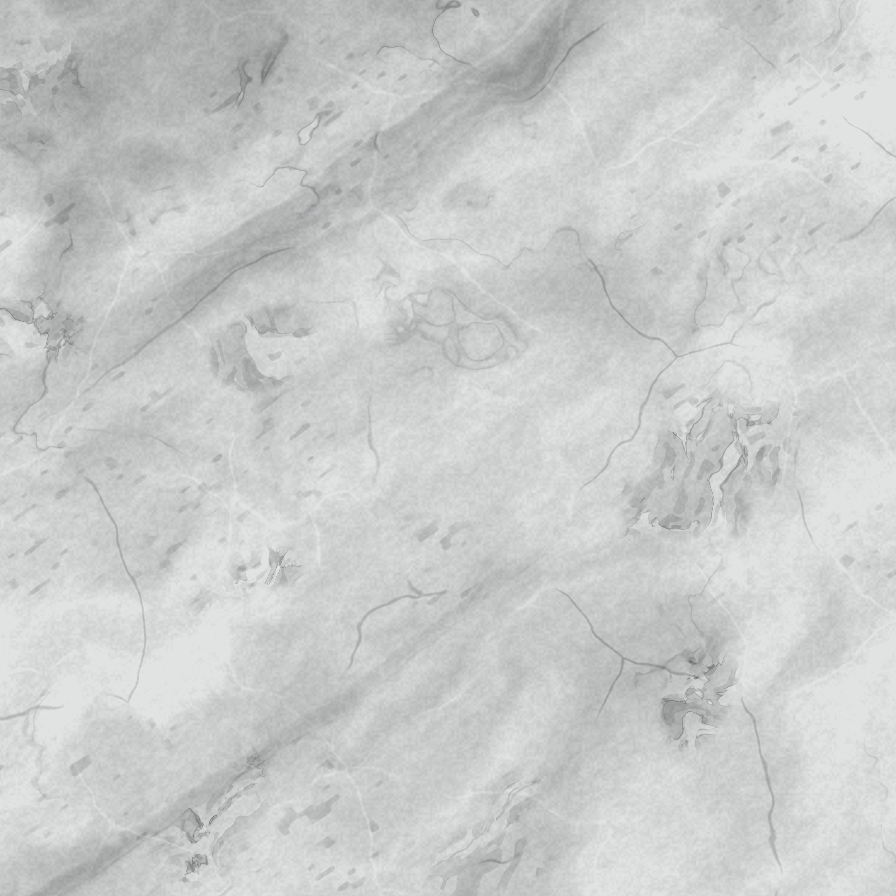
This texture is drawn by a Shadertoy shader. Its source:

```glsl
#define BASE_TONE 0.832
#define CLOUD_DEPTH 0.30
#define BAND_DEPTH 0.13
#define BAND_WIDTH 0.042
#define BAND_SPACING 0.56
#define PATCH_COUNT 9
#define PATCH_DEPTH 0.075
#define CRACK_WIDTH 0.0026
#define GRAIN 0.05
#define TINT vec3(-0.006, 0.0, 0.001)

const vec2 GRAIN_DIR = vec2(0.81, 0.586);

float hash(vec2 p) {
    vec3 q = fract(p.xyx * 0.1031);
    q += dot(q, q.yzx + 33.33);
    return fract((q.x + q.y) * q.z);
}

float noise(vec2 p) {
    vec2 i = floor(p), f = fract(p);
    f = f * f * f * (f * (f * 6.0 - 15.0) + 10.0);
    vec2 e = vec2(0.0, 1.0);
    return mix(mix(hash(i), hash(i + e.yx), f.x),
               mix(hash(i + e.xy), hash(i + e.yy), f.x), f.y);
}

float fbm(vec2 p) {
    float sum = 0.0, amp = 0.5;
    for (int i = 0; i < 5; i++) {
        sum += amp * noise(p);
        p = mat2(1.6, 1.2, -1.2, 1.6) * p + 17.3;
        amp *= 0.5;
    }
    return sum / 0.97;
}

float fadeOut(float near, float far, float x) {
    return 1.0 - smoothstep(near, far, x);
}

// Distance to the nearest border between scattered cells
float cellBorder(vec2 p) {
    vec2 cell = floor(p), first = vec2(9.0), second = vec2(9.0);
    for (int y = -1; y <= 1; y++)
    for (int x = -1; x <= 1; x++) {
        vec2 c = cell + vec2(x, y);
        vec2 r = c + vec2(hash(c), hash(c + 71.7)) - p;
        if (dot(r, r) < dot(first, first)) { second = first; first = r; }
        else if (dot(r, r) < dot(second, second)) second = r;
    }
    return dot(0.5 * (first + second), normalize(second - first));
}

// Coverage of the ragged broken patches
float patches(vec2 p, float ragged) {
    float cover = 0.0;
    for (int i = 1; i <= PATCH_COUNT; i++) {
        float k = float(i);
        vec2 center = fract(0.5 + k * vec2(0.7549, 0.5698));
        float size = mix(0.042, 0.105, 0.5 + 0.5 * cos((k - 1.0) * 1.0472));
        float angle = 0.65 + 0.5 * sin(k * 2.4);
        vec2 dir = vec2(cos(angle), sin(angle)), r = p - center;
        vec2 local = vec2(dot(r, dir), dot(r, vec2(-dir.y, dir.x)) * 1.6);
        cover = max(cover, fadeOut(0.45, 1.05, length(local) / size + ragged));
    }
    return cover;
}

void mainImage(out vec4 fragColor, in vec2 fragCoord) {
    vec2 p = fragCoord / iResolution.y;
    vec2 q = vec2(dot(p, GRAIN_DIR), dot(p, vec2(-GRAIN_DIR.y, GRAIN_DIR.x)));
    vec2 warp = vec2(fbm(p * 5.0 + 3.1), fbm(p * 5.0 + 41.7)) - 0.5;
    float side = p.y - (0.54 + 0.57 * p.x + 0.18 * p.x * p.x);

    // Soft diagonal clouds, darker towards the upper left
    float cloud = fbm(q * vec2(3.2, 6.5) + warp * 1.5 + 8.0);
    float wisp = fbm(q * vec2(9.0, 26.0) + warp * 4.0);
    float gloom = smoothstep(-0.22, 0.2, side);
    float corner = fadeOut(0.05, 0.38, length(p - vec2(0.1, 1.0)) + warp.x * 0.5);
    float tone = BASE_TONE - CLOUD_DEPTH * (cloud - 0.5) - 0.11 * (wisp - 0.5);
    tone -= gloom * (0.035 + 0.16 * (fbm(p * 11.0 + warp * 3.0) - 0.5));
    tone -= corner * 0.07;

    // Streaked main band and its faint parallel companion
    for (int i = 0; i < 2; i++) {
        float k = float(i);
        float width = BAND_WIDTH * mix(1.0, 0.35, k);
        float d = side + k * BAND_SPACING + warp.y * mix(0.09, 0.05, k);
        float streak = fbm(vec2(q.x * 6.0, d * 48.0) + warp * 2.0);
        float reach = mix(mix(0.55, 1.15, smoothstep(0.0, 0.5, p.x)),
                          0.5 * fadeOut(0.45, 0.75, p.x), k);
        tone -= BAND_DEPTH * reach * exp(-d * d / (width * width)) * (0.15 + 1.7 * streak);
        tone += 0.045 * reach * fadeOut(0.001, 0.006, abs(d - width * 1.1));
        tone -= 0.11 * reach * fadeOut(0.0006, 0.003, abs(d + width * 0.7))
              * smoothstep(0.4, 0.65, streak);
    }

    // Broken patches: pale flakes with dark torn outlines
    float cover = patches(p, (fbm(p * 10.0 + 5.0) - 0.5) * 2.4);
    float flake = fbm(q * vec2(24.0, 34.0) + warp * 9.0);
    float torn = fadeOut(0.006, 0.03, abs(flake - 0.48));
    float chip = smoothstep(0.6, 0.68, noise(q * vec2(75.0, 110.0) + warp * 20.0));
    tone += cover * (0.085 * smoothstep(0.49, 0.54, flake) - PATCH_DEPTH
                   - 0.12 * torn * smoothstep(0.35, 0.6, wisp) - 0.07 * chip);

    // Wandering smoky veins, shaded on one side
    float smoke = fbm(p * 4.5 + warp * 1.6 + 23.0) - 0.5;
    float veinMask = smoothstep(0.5, 0.64, fbm(p * 6.0 + 61.0)) * (0.45 + 0.55 * gloom);
    tone -= veinMask * (0.13 * fadeOut(0.002, 0.012, abs(smoke))
                      + 0.06 * fadeOut(0.0, 0.06, smoke) * step(0.0, smoke));

    // Hairline cracks, dark in places and pale elsewhere
    float crackMask = fbm(p * 7.0 + 90.0);
    float dark = cellBorder(p * 3.6 + warp * 0.45) / 3.6;
    float pale = cellBorder(p * 5.0 + warp * 0.6 + 13.0) / 5.0;
    tone -= 0.12 * fadeOut(0.0004, CRACK_WIDTH, dark) * smoothstep(0.49, 0.62, crackMask);
    tone += 0.04 * fadeOut(0.0004, CRACK_WIDTH * 1.3, pale) * fadeOut(0.42, 0.56, crackMask);

    // Scattered flecks and fine grain
    float fleck = smoothstep(0.8, 0.92, noise(q * vec2(60.0, 130.0) + 7.0));
    tone -= 0.09 * fleck * smoothstep(0.53, 0.68, fbm(p * 8.0 + 33.0));
    tone += GRAIN * (noise(p * 370.0) - 0.5) + 0.7 * GRAIN * (noise(q * vec2(120.0, 190.0)) - 0.5);

    fragColor = vec4(clamp(vec3(min(tone, 0.89)) + TINT, 0.0, 1.0), 1.0);
}
```
